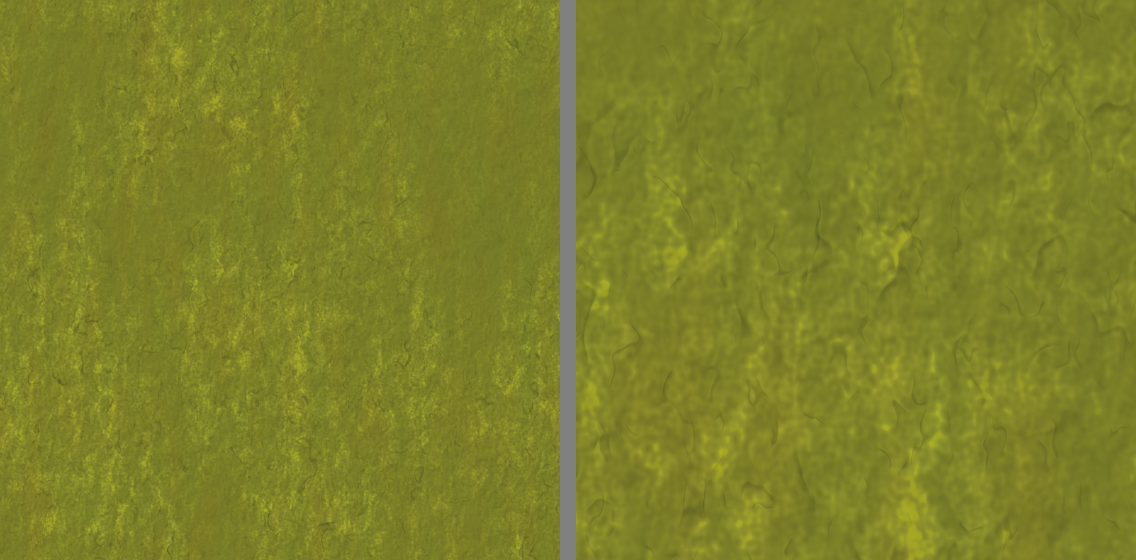
Left, the full canvas; right, a detail of the centre.
Give the GLSL for this texture, as a WebGL 1 fragment shader.

```glsl
precision highp float;
uniform vec2 u_resolution;

const vec3 OLIVE = vec3(0.477, 0.490, 0.152);
const vec3 LIGHTEN = vec3(1.0, 1.0, 0.22);
const vec3 GREEN_SHIFT = vec3(-0.014, 0.004, 0.003);
const vec3 YELLOW_FLECK = vec3(0.055, 0.058, -0.030);

float hash(vec2 p, float seed) {
  vec3 q = fract(p.xyx * vec3(0.1031, 0.1030, 0.0973) + seed * 0.137);
  q += dot(q, q.yzx + 33.33);
  return fract((q.x + q.y) * q.z);
}

// Slope of one lattice corner, wrapped at the canvas edge
float corner(vec2 cell, vec2 offset, vec2 cells, float seed) {
  float angle = 6.28318 * hash(mod(cell, cells), seed);
  return dot(vec2(cos(angle), sin(angle)), offset);
}

// Tiling gradient noise, roughly -1 to 1
float noise(vec2 uv, vec2 cells, float seed) {
  vec2 p = uv * cells;
  vec2 i = floor(p);
  vec2 f = p - i;
  vec2 w = f * f * f * (f * (f * 6.0 - 15.0) + 10.0);
  vec2 e = vec2(1.0, 0.0);
  float low = mix(corner(i, f, cells, seed),
                  corner(i + e.xy, f - e.xy, cells, seed), w.x);
  float high = mix(corner(i + e.yx, f - e.yx, cells, seed),
                   corner(i + e.xx, f - e.xx, cells, seed), w.x);
  return 1.6 * mix(low, high, w.y);
}

float fbm(vec2 uv, vec2 cells, float seed) {
  float sum = 0.0;
  float amplitude = 1.0;
  for (int octave = 0; octave < 3; octave++) {
    sum += amplitude * noise(uv, cells, seed);
    cells *= 2.0;
    amplitude *= 0.6;
    seed += 1.7;
  }
  return sum;
}

// Difference of height towards the light
float relief(vec2 uv, vec2 cells, float seed) {
  vec2 toLight = vec2(-0.0018, 0.0026);
  return fbm(uv, cells, seed) - fbm(uv + toLight, cells, seed);
}

// Broken contour lines: x is the dark gap, y the lit lip beside it
vec2 cracks(vec2 uv, vec2 cells, float seed) {
  float level = fbm(uv, cells, seed);
  float present = smoothstep(0.0, 0.4, noise(uv, cells * 2.0, seed + 9.0));
  float gap = smoothstep(-0.06, 0.0, level) * (1.0 - smoothstep(0.02, 0.17, level));
  float lip = smoothstep(-0.22, -0.09, level) * (1.0 - smoothstep(-0.09, -0.02, level));
  return present * vec2(gap, lip);
}

void main() {
  vec2 uv = gl_FragCoord.xy / u_resolution;

  // Coarse and fine wobble keep marks from running straight
  vec2 wobble = vec2(noise(uv, vec2(18.0, 22.0), 1.0),
                     noise(uv, vec2(20.0, 16.0), 2.0));
  vec2 jitter = vec2(noise(uv, vec2(64.0, 72.0), 50.0),
                     noise(uv, vec2(72.0, 60.0), 51.0));
  vec2 bent = uv + 0.005 * wobble + 0.0025 * jitter;

  // Broad worn zones and vertical columns
  float zone = noise(uv, vec2(3.0, 2.0), 3.0) + 0.5 * noise(uv, vec2(6.0, 4.0), 4.0);
  float column = noise(bent, vec2(18.0, 4.0), 5.0);
  float rough = smoothstep(-0.7, 0.4, zone + 0.4 * column);

  // Flaky patches broken up by fine grain
  float grain = noise(uv, vec2(230.0, 210.0), 6.0) + 0.7 * noise(uv, vec2(150.0, 120.0), 8.0);
  float flakes = fbm(bent, vec2(48.0, 24.0), 7.0);
  float patches = smoothstep(-0.4, 1.4, flakes + 0.4 * grain + 0.45 * column + 0.2 * zone);
  float fleck = smoothstep(0.7, 1.5, flakes + 0.7 * grain + 0.4 * column) * rough;

  // Surface bumps and two sizes of crack
  float bumps = relief(bent, vec2(36.0, 24.0), 12.0);
  vec2 crack = cracks(bent, vec2(15.0, 10.0), 20.0)
             + 0.75 * cracks(bent, vec2(34.0, 18.0), 30.0);
  crack *= mix(0.35, 1.0, rough);

  float light = 0.013 * zone + 0.009 * column;
  light += 0.076 * patches * mix(0.4, 1.0, rough);
  light += 0.019 * grain * mix(0.5, 1.0, rough);
  light += 0.075 * bumps * mix(0.5, 1.0, rough);
  light += 0.018 * crack.y - 0.066 * crack.x;

  // Greener and yellower streaks
  float tint = noise(bent, vec2(24.0, 6.0), 40.0) + 0.4 * noise(uv, vec2(5.0, 3.0), 41.0);
  vec3 color = OLIVE + light * LIGHTEN + tint * GREEN_SHIFT + fleck * YELLOW_FLECK;
  gl_FragColor = vec4(clamp(color, 0.0, 1.0), 1.0);
}
```
